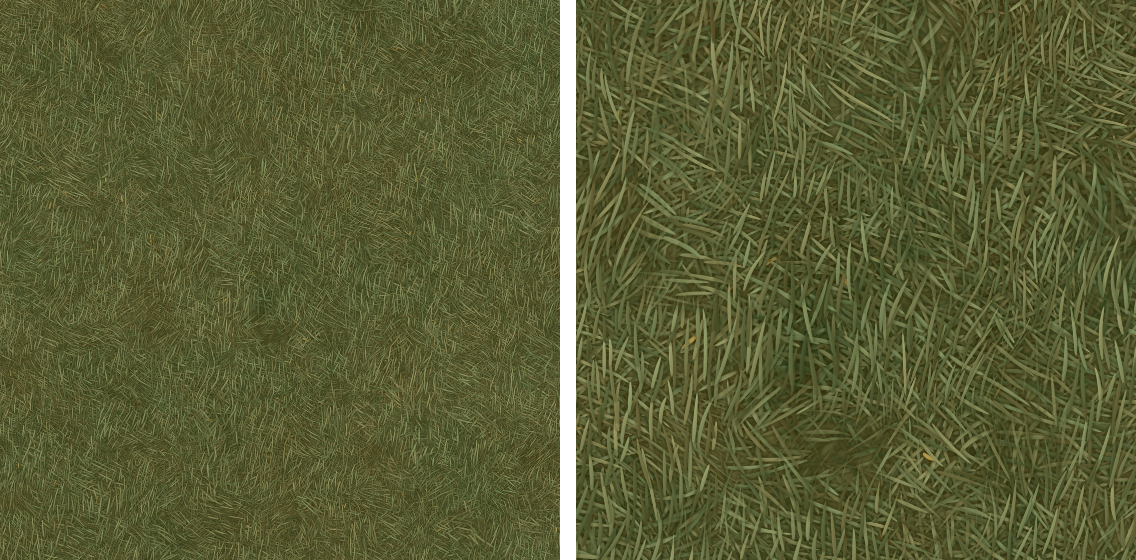
Left: the whole. Right: its middle third, enlarged.
This texture is drawn by a Shadertoy shader. Its source:

```glsl
#define LAYERS 8
#define CELL vec2(0.0185, 0.0065)
#define BLADE_LENGTH 0.018
#define BLADE_WIDTH 0.00115
#define FLOW_SCALE 14.0
#define FLOW_BEND 0.02
#define SHADOW 0.25
#define DARK vec3(0.14, 0.15, 0.02)
#define LIGHT vec3(0.45, 0.47, 0.29)
#define DRY_TINT vec3(0.04, -0.012, -0.018)
#define STRAW vec3(0.72, 0.60, 0.28)

// Four random values per lattice point
vec4 hash4(vec2 p) {
    vec4 v = fract(p.xyxy * vec4(0.1031, 0.1030, 0.0973, 0.1099));
    v += dot(v, v.wzxy + 33.33);
    return fract((v.xxyz + v.yzzw) * v.zywx);
}

// Two smooth noise fields at once
vec2 noise2(vec2 p) {
    vec2 i = floor(p);
    vec2 f = fract(p);
    f = f * f * (3.0 - 2.0 * f);
    vec2 bottom = mix(hash4(i).xy, hash4(i + vec2(1.0, 0.0)).xy, f.x);
    vec2 top = mix(hash4(i + vec2(0.0, 1.0)).xy, hash4(i + vec2(1.0, 1.0)).xy, f.x);
    return mix(bottom, top, f.y);
}

// Paints one blade over turf = (tone, dryness, straw); offset.x runs along it
void paintBlade(inout vec3 turf, vec2 offset, vec4 rnd, float depth, float tuft, float pixel) {
    float variety = fract(rnd.w * 61.0);
    float isStraw = step(0.997, variety);
    float halfLength = BLADE_LENGTH * mix(0.5, 1.0, fract(rnd.z * 37.0)) * (1.0 - 0.6 * isStraw);
    float along = offset.x / halfLength;
    if (abs(along) > 1.0) return;

    // Slanted, bent and tapered outline with a soft contact shadow
    float slant = 0.6 * (rnd.z - 0.5);
    float bend = 0.2 * (fract(rnd.w * 23.0) - 0.5);
    float across = offset.y - (slant + bend * along) * offset.x;
    float taper = sqrt(1.0 - along * along);
    float width = BLADE_WIDTH * taper * (0.95 - 0.2 * along) * tuft;
    float edge = abs(across) - width;
    float ends = tuft * (1.0 - smoothstep(0.85, 1.0, abs(along)));
    float shade = (1.0 - smoothstep(0.0, 2.2 * BLADE_WIDTH, edge)) * ends;
    float cover = (1.0 - smoothstep(-0.6 * pixel, 0.6 * pixel, edge)) * ends;

    float tone = mix(0.77, 0.98, depth) + 0.85 * (rnd.w - 0.5);
    tone *= 0.98 + 0.12 * along;
    tone += 0.1 * clamp(across / BLADE_WIDTH, -1.0, 1.0);
    turf.x *= 1.0 - SHADOW * shade;
    turf = mix(turf, vec3(tone, 1.2 * (variety - 0.5), isStraw), cover);
}

void mainImage(out vec4 fragColor, in vec2 fragCoord) {
    vec2 uv = fragCoord / iResolution.y;
    float pixel = 1.0 / iResolution.y;

    // A smooth warp turns the blade directions from place to place
    vec2 flow = uv + FLOW_BEND * noise2(uv * FLOW_SCALE + 41.0);

    // Dark soil, then blades from the bottom layer to the top
    vec3 turf = vec3(0.55 + 0.2 * noise2(uv * 180.0).x, 0.4, 0.0);
    for (int layer = 0; layer < LAYERS; layer++) {
        float level = float(layer);
        float depth = level / float(LAYERS - 1);
        float angle = 1.94 * level + 0.4;
        vec2 axis = vec2(cos(angle), sin(angle));
        vec2 turned = vec2(dot(flow, axis), dot(flow, vec2(-axis.y, axis.x)));
        vec2 grid = turned / CELL + 0.37 * level;
        vec2 home = floor(grid);
        float tuft = smoothstep(0.15, 0.5, noise2(uv * 20.0 + 19.0 * level).x);
        for (int i = 0; i < 9; i++) {
            vec2 cell = home + vec2(float(i % 3), float(i / 3)) - 1.0;
            vec4 rnd = hash4(cell + 331.0 * level);
            paintBlade(turf, (grid - cell - rnd.xy) * CELL, rnd, depth, tuft, pixel);
        }
    }

    // Broad patches of dry and cool grass, with gentle changes of tone
    vec2 broad = noise2(uv * 6.0 + 73.0);
    vec2 fine = noise2(uv * 17.0 + 97.0);
    float dryness = broad.x + 0.8 * fine.x - 0.9;
    float tone = max(turf.x + 0.07 * (broad.y + fine.y - 1.0), -0.1);

    vec3 color = mix(DARK, LIGHT, tone);
    color += DRY_TINT * (turf.y + 0.5 * dryness);
    color = mix(color, STRAW * (0.65 + 0.4 * tone), 0.85 * turf.z);
    fragColor = vec4(clamp(color, 0.0, 1.0), 1.0);
}
```
